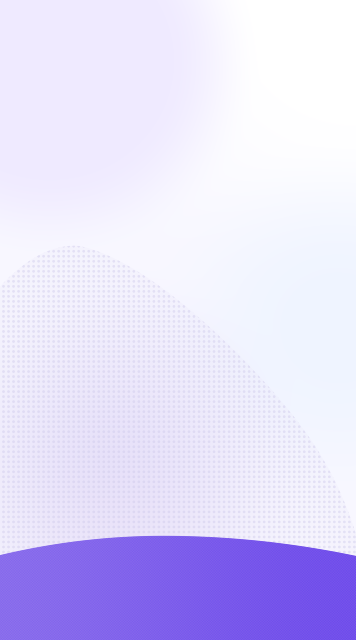
This background is drawn by a WebGL 2 fragment shader. Its source:

```glsl
#version 300 es
precision highp float;

#define DOT_PITCH 0.01408
#define DOT_RADIUS 0.0038
#define DOT_ALPHA 0.42
#define BLOB_ALPHA 0.28
#define WEAVE_PITCH 0.00729
#define WEAVE_DEPTH 0.035
#define BLOB_PEAK vec2(0.211, 0.69)
#define HILL_PEAK vec2(0.458, 1.505)

uniform vec2 u_resolution;
out vec4 fragColor;

const vec3 WHITE = vec3(1.0);
const vec3 MIST = vec3(0.972, 0.970, 1.0);
const vec3 LILAC = vec3(0.938, 0.918, 1.0);
const vec3 ICE = vec3(0.938, 0.958, 1.0);
const vec3 VIOLET = vec3(0.890, 0.860, 0.975);
const vec3 ROSE = vec3(0.925, 0.880, 0.970);
const vec3 BLOB_TINT = vec3(0.925, 0.910, 0.975);
const vec3 DOT_COLOR = vec3(0.800, 0.780, 0.915);
const vec3 HILL_LEFT = vec3(0.540, 0.430, 0.925);
const vec3 HILL_RIGHT = vec3(0.445, 0.310, 0.920);

// Soft elliptical glow, 1 inside the core and 0 beyond the rim
float glow(vec2 p, vec2 center, vec2 radius, float core) {
    return 1.0 - smoothstep(core, 1.0, length((p - center) / radius));
}

// Antialiased coverage of the region where d is negative
float coverage(float d, float pixel) {
    return 1.0 - smoothstep(-0.6 * pixel, 0.6 * pixel, d);
}

// Height of the dotted blob's outline at x, measured downwards
float blobOutline(float x) {
    float left = BLOB_PEAK.x - x;
    float t = clamp(-left / 0.789, 0.0, 1.1);
    float rightDrop = 0.69 * pow(t, 1.5) + 0.12 * pow(t, 12.0);
    return BLOB_PEAK.y + (left > 0.0 ? 2.58 * left * left : rightDrop);
}

// Height of the hill's crest at x, measured downwards
float hillCrest(float x) {
    float dx = x - HILL_PEAK.x;
    return HILL_PEAK.y + (dx < 0.0 ? 0.258 : 0.192) * dx * dx;
}

// Signed distance to the nearest dot of the grid
float dotGrid(vec2 p) {
    vec2 cell = fract(p / DOT_PITCH - vec2(0.7, 0.125) + 0.5) - 0.5;
    return length(cell) * DOT_PITCH - DOT_RADIUS;
}

vec3 sky(vec2 p) {
    vec3 color = mix(WHITE, MIST, smoothstep(0.25, 0.9, length(p - vec2(1.0, 0.0))));
    color = mix(color, ICE, glow(p, vec2(0.95, 0.92), vec2(0.56, 0.54), 0.2));
    color = mix(color, LILAC, glow(p, vec2(0.14, 0.17), vec2(0.60, 0.57), 0.54));
    color = mix(color, VIOLET, 0.9 * glow(p, vec2(0.32, 1.32), vec2(0.58, 0.62), 0.0));
    return mix(color, ROSE, 0.3 * glow(p, vec2(0.34, 1.48), vec2(0.40, 0.25), 0.0));
}

void main() {
    // Width spans 0 to 1, y runs down from the top edge
    vec2 p = vec2(gl_FragCoord.x, u_resolution.y - gl_FragCoord.y) / u_resolution.x;
    float pixel = 1.0 / u_resolution.x;
    vec3 color = sky(p);

    // Dotted blob
    float edge = blobOutline(p.x) - p.y;
    float slope = length(vec2(dFdx(edge), dFdy(edge))) / pixel;
    float blob = coverage(edge / max(slope, 1.0), pixel);
    color = mix(color, BLOB_TINT, BLOB_ALPHA * blob);
    color = mix(color, DOT_COLOR, DOT_ALPHA * blob * coverage(dotGrid(p), pixel));

    // Hill with a fine woven texture
    vec2 wave = cos(6.28318 * p / WEAVE_PITCH);
    vec3 hill = mix(HILL_LEFT, HILL_RIGHT, smoothstep(-0.1, 1.05, p.x));
    hill += WEAVE_DEPTH * vec3(0.6, 0.8, -0.3) * wave.x * wave.y;
    color = mix(color, hill, coverage(hillCrest(p.x) - p.y, pixel));

    fragColor = vec4(color, 1.0);
}
```
